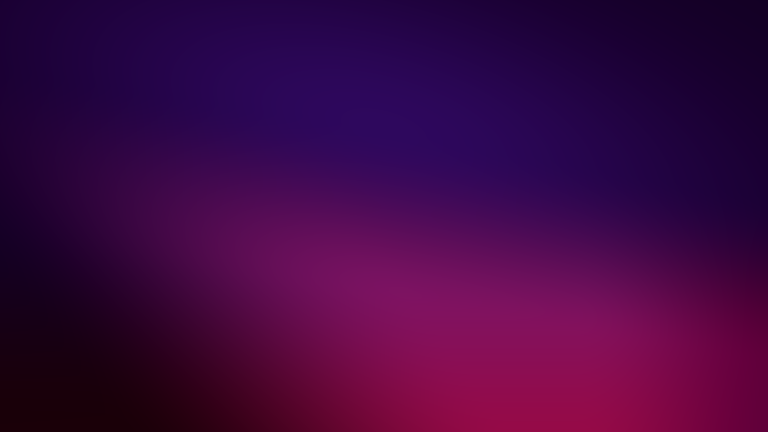
Write a WebGL 1 fragment shader that draws this background.

```glsl
precision highp float;
// Soft dark backdrop: a violet haze above a magenta glow rising from the lower right.
uniform vec2 u_resolution;

#define HAZE_CENTER vec2(0.50, 0.70)
#define HAZE_SIZE   vec2(0.47, 0.37)
#define HAZE_TILT   0.40
#define GLOW_TOP    0.50
#define GLOW_SLOPE  0.30
#define GLOW_LEFT   0.32
#define GLOW_LEAN   0.40

const vec3 NIGHT   = vec3(0.070, 0.000, 0.130);
const vec3 EMBER   = vec3(0.100, 0.000, 0.030);
const vec3 VIOLET  = vec3(0.110, 0.042, 0.235);
const vec3 ORCHID  = vec3(0.490, 0.088, 0.390);
const vec3 CRIMSON = vec3(0.590, 0.050, 0.275);
const vec3 WINE    = vec3(0.360, 0.000, 0.220);

// Elliptic haze whose long axis sinks toward the right.
float hazeAmount(vec2 uv) {
    vec2 d = uv - HAZE_CENTER;
    d.y += HAZE_TILT * d.x;
    d /= HAZE_SIZE;
    return exp(-dot(d, d));
}

// Glow bounded by a sloping upper edge and a leaning left edge.
float glowAmount(vec2 uv) {
    float top = GLOW_TOP - GLOW_SLOPE * (uv.x - 0.5);
    float left = GLOW_LEFT + GLOW_LEAN * (0.2 - uv.y);
    float below = smoothstep(-0.20, 0.20, top - uv.y);
    float inside = smoothstep(-0.25, 0.27, uv.x - left);
    return below * inside;
}

// Crimson at the floor, orchid higher up, wine at the right side.
vec3 glowColor(vec2 uv) {
    vec3 color = mix(CRIMSON, ORCHID, smoothstep(-0.05, 0.38, uv.y));
    return mix(color, WINE, smoothstep(0.75, 1.05, uv.x));
}

void main() {
    vec2 uv = gl_FragCoord.xy / u_resolution;

    vec3 color = mix(EMBER, NIGHT, smoothstep(0.0, 0.5, uv.y));
    color += VIOLET * hazeAmount(uv);
    color = mix(color, glowColor(uv), glowAmount(uv));

    // Deepen the green channel in the shadows.
    color.g = max(color.g - 0.012, 0.0);
    gl_FragColor = vec4(color, 1.0);
}
```
